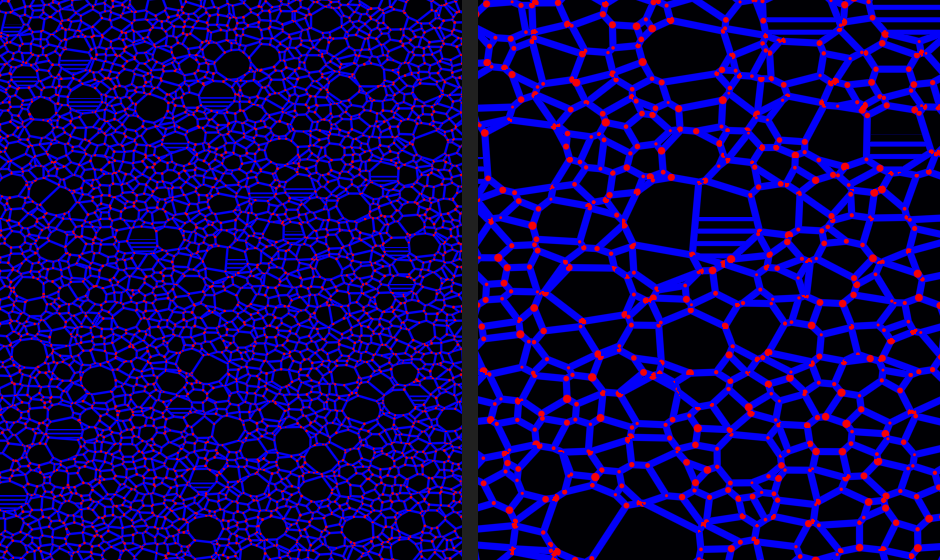
Left, the full canvas; right, a detail of the centre.
A Shadertoy shader for this pattern:

```glsl
// A foam of dark cells: a power diagram of jittered, weighted sites, wider than tall.
// Walls are blue, junctions of three cells carry red dots, and a few large
// cells are partly filled with horizontal blue strands.

// Lengths are fractions of the canvas height.
const vec2  PITCH         = vec2(0.0184, 0.0148); // mean spacing of the sites
const float JITTER        = 0.95;
const float WALL_HALF     = 0.00212;
const float DOT_MIN       = 0.0008;
const float DOT_MAX       = 0.0025;
const float SMALL_RADIUS  = 0.15;   // cell radii in units of the pitch
const float MEDIUM_RADIUS = 1.0;
const float LARGE_RADIUS  = 1.8;
const float LARGE_SHARE   = 0.028;
const float STRAND_SHARE  = 0.16;   // share of large cells with strands
const float STRAND_PITCH  = 0.0074;
const float STRAND_HALF   = 0.0015;
const float EDGE_SOFTNESS = 0.75;   // in rendered pixels
const int   REACH         = 3;
const vec3  CELL_COLOR    = vec3(0.0, 0.0, 0.015);
const vec3  WALL_COLOR    = vec3(0.01, 0.0, 0.98);
const vec3  DOT_COLOR     = vec3(0.97, 0.0, 0.02);

vec4 hash42(vec2 p) {
    vec4 h = fract(vec4(p.xyxy) * vec4(0.1031, 0.1030, 0.0973, 0.1099));
    h += dot(h, h.wzxy + 33.33);
    return fract((h.xxyz + h.yzzw) * h.zywx);
}

float siteRadius(vec4 h) {
    float medium = mix(SMALL_RADIUS, MEDIUM_RADIUS, pow(h.z, 4.0));
    float large = mix(1.1, LARGE_RADIUS, h.z);
    return h.w < LARGE_SHARE ? large : medium;
}

// A site seen from q: offset in xy, power distance in z, random seed in w
vec4 siteAt(vec2 id, vec2 q) {
    vec4 h = hash42(id + 71.0);
    vec2 offset = id + 0.5 + JITTER * (h.xy - 0.5) - q;
    float radius = siteRadius(h);
    return vec4(offset, dot(offset, offset) - radius * radius, h.w);
}

// Distance to the point of equal power among three sites
float junctionDistance(vec4 s1, vec4 s2, vec4 s3) {
    vec2 a = s2.xy - s1.xy, b = s3.xy - s1.xy;
    vec2 gap = 0.5 * vec2(s2.z - s1.z, s3.z - s1.z);
    float det = a.x * b.y - a.y * b.x;
    if (abs(det) < 1e-4) return 1.0;
    vec2 o = vec2(gap.x * b.y - gap.y * a.y, a.x * gap.y - b.x * gap.x) / det;
    return length(o * PITCH);
}

float coverage(float dist, float halfWidth, float soft) {
    return 1.0 - smoothstep(halfWidth - soft, halfWidth + soft, dist);
}

void mainImage(out vec4 fragColor, in vec2 fragCoord) {
    vec2 uv = fragCoord / iResolution.y;
    float soft = EDGE_SOFTNESS / iResolution.y;
    vec2 q = uv / PITCH;
    vec2 base = floor(q);

    // Three sites of lowest power
    vec4 s1 = vec4(0.0, 0.0, 1e3, 0.0), s2 = s1, s3 = s1;
    for (int y = -REACH; y <= REACH; y++)
    for (int x = -REACH; x <= REACH; x++) {
        vec4 s = siteAt(base + vec2(x, y), q);
        if (s.z < s1.z) { s3 = s2; s2 = s1; s1 = s; }
        else if (s.z < s2.z) { s3 = s2; s2 = s; }
        else if (s.z < s3.z) s3 = s;
    }

    // Distance to the closest wall of the owning cell
    float wallDist = 1.0;
    for (int y = -REACH; y <= REACH; y++)
    for (int x = -REACH; x <= REACH; x++) {
        vec4 s = siteAt(base + vec2(x, y), q);
        vec2 apart = s.xy - s1.xy;
        if (dot(apart, apart) > 1e-5)
            wallDist = min(wallDist, 0.5 * (s.z - s1.z) / length(apart / PITCH));
    }
    float wall = coverage(wallDist, WALL_HALF, soft);

    // Strands in the lower part of some large cells
    if (s1.w < LARGE_SHARE * STRAND_SHARE && s1.y > -0.1) {
        float strandDist = abs(fract(uv.y / STRAND_PITCH) - 0.5) * STRAND_PITCH;
        wall = max(wall, coverage(strandDist, STRAND_HALF, soft));
    }

    // Dots of varied size at the junctions
    float dotSeed = fract(7.31 * (s1.w + s2.w + s3.w));
    float dotRadius = mix(DOT_MIN, DOT_MAX, dotSeed);
    float dotMask = coverage(junctionDistance(s1, s2, s3), dotRadius, soft);

    vec3 color = mix(CELL_COLOR, WALL_COLOR, wall);
    color = mix(color, DOT_COLOR, dotMask);
    fragColor = vec4(color, 1.0);
}
```
